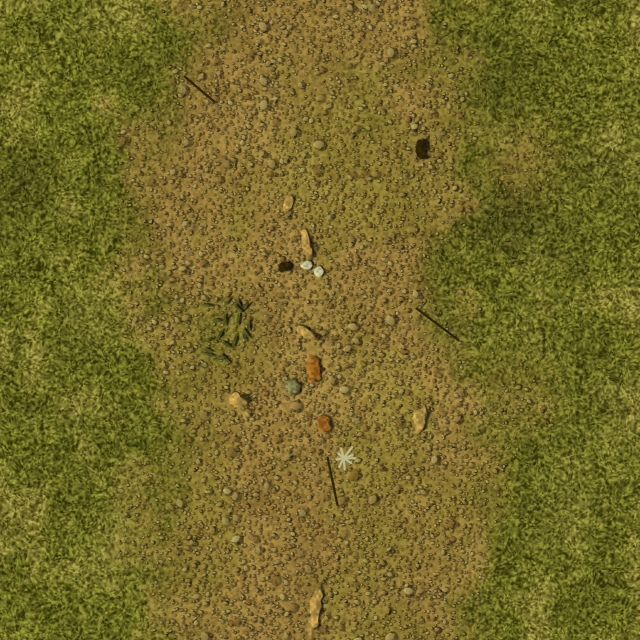
Reproduce this texture procedurally as a WebGL 1 fragment shader.

```glsl
precision highp float;
// Stony dirt track running upward between two strips of worn grass.
uniform vec2 u_resolution;

float hash(vec2 p) {
  p = fract(p * vec2(0.1031, 0.1137));
  p += dot(p, p.yx + 33.33);
  return fract((p.x + p.y) * p.x * 17.3);
}

float noise(vec2 p) {
  vec2 i = floor(p), f = fract(p);
  f = f * f * (3.0 - 2.0 * f);
  return mix(mix(hash(i), hash(i + vec2(1, 0)), f.x),
             mix(hash(i + vec2(0, 1)), hash(i + 1.0), f.x), f.y);
}

float fbm(vec2 p) {
  float sum = 0.0, amp = 0.5;
  for (int i = 0; i < 5; i++) {
    sum += amp * noise(p);
    p = p * 2.03 + 17.7;
    amp *= 0.5;
  }
  return sum;
}

mat2 turn(float a) { return mat2(cos(a), -sin(a), sin(a), cos(a)); }

float bump(float x, float center, float width) {
  x = (x - center) / width;
  return exp(-x * x);
}

float blob(vec2 p, float x, float y, float r) { return bump(distance(p, vec2(x, y)), 0.0, r); }

// Ragged ellipse (center, radii) lit from the left, shadow on its right
void stone(inout vec3 col, vec2 p, vec4 s, float angle, vec3 tint) {
  vec2 d = p - s.xy;
  float rough = (noise(p * 130.0) - 0.5) * 0.8;
  float soft = 0.1 + 0.6 / (u_resolution.x * min(s.z, s.w));
  float body = length(turn(angle) * d / s.zw) + rough;
  float shade = length(turn(angle) * (d - vec2(0.004, 0.001)) / s.zw) + rough;
  col *= 0.35 + 0.65 * smoothstep(1.0 - soft, 1.2 + soft, shade);
  vec3 lit = tint * (0.75 + 0.5 * noise(p * 250.0) - 10.0 * d.x);
  col = mix(lit, col, smoothstep(1.0 - soft, 1.0 + soft, body));
}

void twig(inout vec3 col, vec2 p, vec2 a, vec2 e, vec3 tint) {
  vec2 d = p - a;
  float dist = length(d - e * clamp(dot(d, e) / dot(e, e), 0.0, 1.0));
  col = mix(tint, col, smoothstep(0.0006, 0.0006 + 1.5 / u_resolution.x, dist));
}

// Jittered grid of small angular pebbles
void pebbles(inout vec3 col, vec2 p, float freq, float amount) {
  vec2 q = p * freq, cell = floor(q);
  float soft = 0.08 + freq / u_resolution.x;
  for (int j = -1; j <= 1; j++) for (int i = -1; i <= 1; i++) {
    vec2 at = cell + vec2(i, j), id = at + freq;
    float h = hash(id + 3.1), k = hash(id + 57.3);
    vec2 d = q - at - vec2(hash(id + 11.9), hash(id + 29.7));
    float size = 0.16 + 0.25 * k * k;
    float show = smoothstep(h - 0.1, h + 0.1, amount);
    float shade = 1.0 - smoothstep(size, size + soft, length(d - vec2(0.18, -0.04)));
    col *= 1.0 - 0.36 * shade * show;
    vec3 tint = mix(vec3(0.62, 0.46, 0.19), vec3(0.80, 0.74, 0.44), hash(id + 83.0));
    vec2 r = abs(turn(h * 40.0) * d) * vec2(1.0, 1.4);
    float edge = max(max(r.x, r.y), 0.75 * (r.x + r.y));
    float body = 1.0 - smoothstep(size - soft * 0.5, size + soft * 0.5, edge);
    col = mix(col, tint * (0.92 - 0.5 * d.x + 0.2 * d.y), body * show * 0.8);
  }
}

void main() {
  vec2 p = gl_FragCoord.xy / u_resolution;
  float broad = fbm(p * 7.0 + 4.0), patchy = fbm(p * 19.0 + 40.0), grain = noise(p * 260.0);

  // Track edges wander with height and fray into the grass
  float left = 0.26 - 0.06 * bump(p.y, 0.69, 0.2) + 0.05 * bump(p.y, 1.0, 0.1) + 0.03 * bump(p.y, 0.33, 0.13);
  float right = 0.705 + 0.07 * bump(p.y, 0.24, 0.15);
  float inside = min(p.x - left, right - p.x) + (broad + patchy - 0.96) * 0.16;
  float dirt = smoothstep(-0.08, 0.08, inside);
  dirt *= 1.0 - 0.35 * blob(p, 0.55, 0.85, 0.07) - 0.5 * blob(p, 0.34, 0.49, 0.055);
  dirt = max(dirt, 0.6 * blob(p, 0.81, 0.75, 0.06) + 0.5 * blob(p, 0.8, 0.38, 0.07));

  // Grass: short strokes in several directions, dry and deep patches
  float blades = 0.0;
  vec2 bent = p + 0.007 * vec2(noise(p * 60.0), noise(p * 60.0 + 9.0));
  for (int i = 0; i < 4; i++) {
    float a = float(i) * 0.8 + 0.3;
    blades += 0.25 * noise(turn(a) * bent * vec2(190, 400) + a * 31.0);
  }
  blades = clamp(blades * 2.0 - 0.5 + (grain - 0.5) * 0.4, 0.0, 1.0);
  float dry = smoothstep(0.5, 0.75, patchy * 0.7 + broad * 0.35) + 0.6 * blob(p, 0.96, 0.38, 0.04)
    + 0.5 * (blob(p, 0.95, 0.75, 0.05) + blob(p, 0.89, 0.2, 0.06) + blob(p, 0.14, 0.51, 0.05));
  float deep = blob(p, 0.79, 0.66, 0.065) + 0.6 * (blob(p, 0.77, 0.89, 0.07) + blob(p, 0.03, 0.71, 0.07));
  vec3 grass = mix(vec3(0.2, 0.21, 0.03), vec3(0.59, 0.59, 0.21), blades);
  vec3 straw = mix(vec3(0.36, 0.3, 0.1), vec3(0.74, 0.68, 0.39), blades);
  grass = mix(grass, straw, min(dry, 1.0) * 0.5) * (0.85 + 0.3 * patchy) * (1.0 - 0.25 * deep);

  // Soil: warm grit, paler where worn
  float worn = blob(p, 0.46, 0.75, 0.13) + blob(p, 0.55, 0.36, 0.13);
  float tone = 0.1 + 0.4 * patchy + 0.5 * grain + 0.14 * worn;
  vec3 soil = mix(vec3(0.43, 0.34, 0.13), vec3(0.74, 0.61, 0.31), min(tone, 1.0));
  soil *= mix(vec3(1), vec3(0.91, 0.98, 0.82), smoothstep(0.42, 0.65, broad));
  vec3 col = mix(grass, soil, clamp(dirt + (blades - 0.5) * dirt * (1.0 - dirt), 0.0, 1.0));
  pebbles(col, p, 150.0, dirt * 0.7);
  pebbles(col, p, 92.0, dirt * (0.1 + 0.6 * patchy));
  pebbles(col, p, 48.0, dirt * 0.22 - 0.06);

  // Weeds, dry splayed tuft and twigs
  vec3 sand = vec3(0.7, 0.57, 0.28), rust = vec3(0.62, 0.4, 0.13), pale = vec3(0.74, 0.73, 0.55);
  vec3 gray = vec3(0.5, 0.49, 0.3), dark = vec3(0.18, 0.14, 0.03);
  for (int i = 0; i < 20; i++) {
    float n = float(i), h = hash(vec2(n, 8)), a = n * 2.4;
    vec2 at = vec2(0.3 + 0.09 * hash(vec2(n, 2)), 0.43 + 0.12 * h);
    stone(col, p, vec4(at, 0.008, 0.002), a, vec3(0.32, 0.34, 0.13));
    if (i < 9) twig(col, p, vec2(0.537, 0.284), vec2(cos(a), sin(a)) * (0.01 + 0.014 * h), pale);
  }
  twig(col, p, vec2(0.651, 0.518), vec2(0.065, -0.049), dark);
  twig(col, p, vec2(0.289, 0.88), vec2(0.046, -0.039), dark);
  twig(col, p, vec2(0.512, 0.285), vec2(0.015, -0.073), dark);

  // Larger stones
  stone(col, p, vec4(0.45, 0.682, 0.013, 0.007), 1.2, sand);
  stone(col, p, vec4(0.479, 0.618, 0.023, 0.007), 1.8, sand);
  stone(col, p, vec4(0.444, 0.583, 0.01, 0.009), 0.0, dark);
  stone(col, p, vec4(0.479, 0.586, 0.008, 0.006), 0.4, pale);
  stone(col, p, vec4(0.498, 0.574, 0.008, 0.008), 0.0, pale);
  stone(col, p, vec4(0.48, 0.479, 0.018, 0.006), -0.5, sand);
  stone(col, p, vec4(0.49, 0.422, 0.01, 0.017), 0.0, rust);
  stone(col, p, vec4(0.456, 0.394, 0.011, 0.01), 0.3, gray);
  stone(col, p, vec4(0.505, 0.336, 0.011, 0.013), 0.4, rust);
  stone(col, p, vec4(0.656, 0.345, 0.023, 0.009), 1.2, sand);
  stone(col, p, vec4(0.371, 0.375, 0.016, 0.01), -0.4, sand);
  stone(col, p, vec4(0.493, 0.05, 0.036, 0.008), 1.4, sand);
  stone(col, p, vec4(0.659, 0.768, 0.009, 0.015), 0.0, dark);
  gl_FragColor = vec4(clamp(col, 0.0, 1.0), 1.0);
}
```
